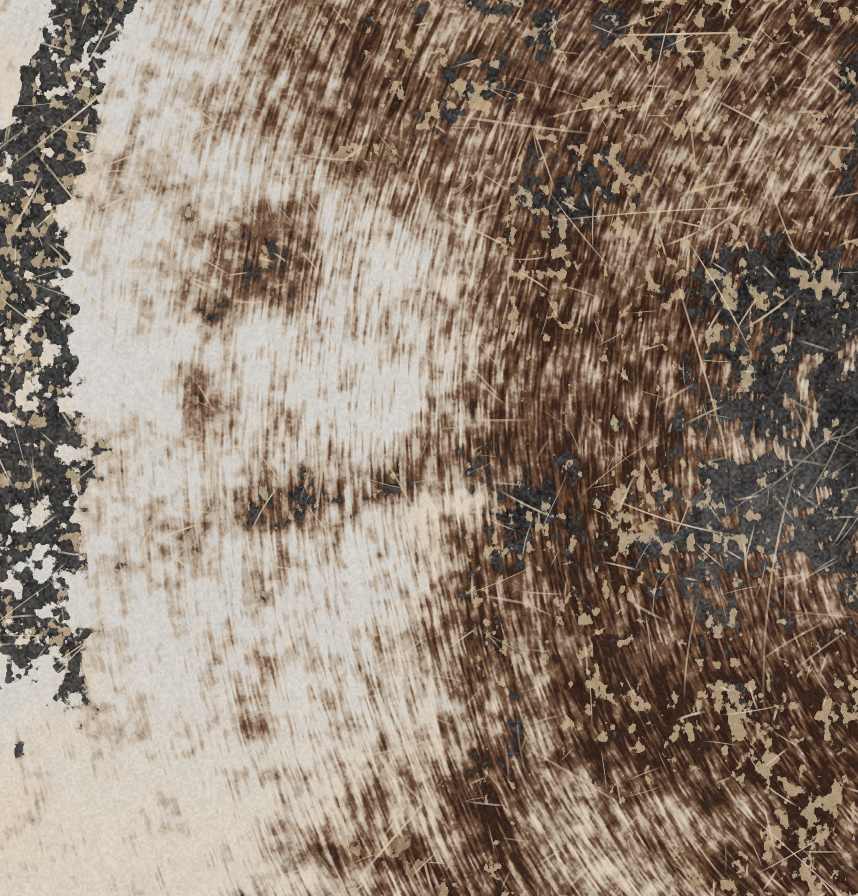
This texture is drawn by a WebGL 1 fragment shader. Its source:

```glsl
precision highp float;
// Worn, burnt sheet metal: pale brushed steel under brown scorch and black soot.
// Broad blobs lay out the stains, polar noise brushes them along wide arcs,
// and thresholded fbm breaks them into flakes below scattered scratches.
uniform vec2 u_resolution;

float hash(vec2 p) {
  vec3 q = fract(p.xyx * vec3(0.1031, 0.1030, 0.0973));
  q += dot(q, q.yzx + 33.33);
  return fract((q.x + q.y) * q.z);
}

float noise(vec2 p) {
  vec2 i = floor(p), f = fract(p);
  f = f * f * (3.0 - 2.0 * f);
  return mix(mix(hash(i), hash(i + vec2(1, 0)), f.x),
             mix(hash(i + vec2(0, 1)), hash(i + vec2(1, 1)), f.x), f.y);
}

float fbm(vec2 p) {
  float sum = 0.0, amp = 0.5;
  for (int i = 0; i < 5; i++) {
    sum += amp * noise(p);
    p = mat2(1.6, 1.2, -1.2, 1.6) * p + 17.3;
    amp *= 0.5;
  }
  return sum;
}

float blob(vec2 p, float x, float y, float rx, float ry) {
  vec2 d = (p - vec2(x, y)) / vec2(rx, ry);
  return exp(-dot(d, d));
}

// One bent, tapering line per grid cell; n cells span the canvas height.
float scratches(vec2 p, float n, float keep) {
  vec2 q = p * n;
  float s = 0.0, aa = n / u_resolution.y;
  for (int j = -1; j <= 1; j++) {
    for (int i = -1; i <= 1; i++) {
      vec2 id = floor(q) + vec2(i, j);
      vec2 key = id + n * 7.0;
      float angle = 3.1416 * hash(key + 11.0), pick = hash(key);
      vec2 d = q - id - vec2(hash(key + 31.0), hash(key + 57.0));
      float c = cos(angle), k = sin(angle);
      d = vec2(c * d.x + k * d.y, c * d.y - k * d.x);
      d.y += 0.25 * (hash(key + 83.0) - 0.5) * d.x * d.x;
      float len = 0.25 + 0.7 * hash(key + 97.0);
      float taper = 1.0 - smoothstep(0.3 * len, len, abs(d.x));
      float width = n * mix(0.0004, 0.0014, hash(key + 71.0));
      float line = clamp((width - abs(d.y)) / aa + 0.5, 0.0, 1.0);
      s = max(s, line * taper * step(pick, keep));
    }
  }
  return s;
}

void main() {
  vec2 p = gl_FragCoord.xy / u_resolution.y;
  vec2 w = p + 0.1 * (vec2(fbm(p * 8.0), fbm(p * 8.0 + 40.0)) - 0.5);
  float cloud = fbm(p * 10.0 + 3.0) - 0.5;
  float flake = fbm(p * 38.0) - 0.5;
  float fine = fbm(p * 95.0 + 21.0) - 0.5;
  float grit = noise(p * 390.0) - 0.5;

  // Brush marks run along circles centred beyond the right edge
  vec2 d = p - vec2(1.45, 0.5);
  float a = atan(d.y, -d.x), r = length(d) + 0.012 * noise(p * 7.0);
  float brush = 0.4 * noise(vec2(r * 400.0, a * 22.0))
              + 0.3 * noise(vec2((r + 0.14 * a) * 260.0, a * 16.0 + 9.0))
              + 0.3 * noise(vec2((r - 0.1 * a) * 480.0, a * 45.0)) - 0.5;

  // Scorch layout: dark right half, stains on the pale side, rubbed clearings
  float band = length((w - vec2(0.42, 0.49 - 1.2 * (w.x - 0.5) * (w.x - 0.5)))
             / vec2(0.17, 0.045));
  band = exp(-band * band);
  float scorch = 0.15 + 0.58 * smoothstep(0.4, 0.62, w.x + 0.08 * (0.5 - w.y))
    + 0.1 * smoothstep(0.2, 0.4, w.x)
    + 0.55 * blob(w, 0.38, 0.89, 0.17, 0.12) + 0.5 * blob(w, 0.28, 0.69, 0.07, 0.06)
    + 0.45 * blob(w, 0.24, 0.56, 0.035, 0.05) + 0.4 * blob(w, 0.28, 0.22, 0.06, 0.08)
    + 0.35 * blob(w, 0.38, 0.06, 0.08, 0.04) + 0.3 * blob(w, 0.53, 0.1, 0.06, 0.08)
    + 0.5 * band - 0.2 * blob(w, 0.77, 0.89, 0.16, 0.12)
    - 0.15 * blob(w, 0.73, 0.74, 0.08, 0.08) - 0.25 * blob(w, 0.49, 0.43, 0.06, 0.03)
    - 0.35 * blob(w, 0.72, 0.03, 0.13, 0.06) - 0.15 * blob(w, 0.6, 0.1, 0.05, 0.06);
  float tone = scorch + brush * mix(0.45, 1.0, smoothstep(0.14, 0.42, p.x))
             + 0.6 * cloud + 0.6 * flake + 0.65 * fine + 0.2 * grit;

  // Tone ramp from steel through tan to burnt brown
  float cream = smoothstep(0.1, 0.3, abs(p.x - 0.22) + 0.5 * cloud)
              + 0.6 * smoothstep(0.35, 0.0, p.y);
  vec3 col = mix(vec3(0.83, 0.82, 0.80), vec3(0.87, 0.81, 0.73), min(cream, 1.0));
  col = mix(col, vec3(0.73, 0.67, 0.60), smoothstep(0.12, 0.38, tone));
  col = mix(col, vec3(0.58, 0.49, 0.41), smoothstep(0.36, 0.54, tone));
  col = mix(col, vec3(0.42, 0.30, 0.22), smoothstep(0.5, 0.68, tone));
  col = mix(col, vec3(0.21, 0.14, 0.11), smoothstep(0.66, 0.95, tone));

  // Soot patches, and the flaking black paint strip on the left
  float soot = 0.75 * blob(w, 0.84, 0.43, 0.14, 0.14) + 0.55 * blob(w, 0.86, 0.65, 0.12, 0.13)
    + 0.5 * blob(w, 0.63, 0.97, 0.16, 0.05) + 0.5 * blob(w, 0.63, 0.78, 0.08, 0.07)
    + 0.45 * blob(w, 0.53, 0.87, 0.07, 0.06) + 0.6 * blob(w, 0.95, 0.88, 0.05, 0.09)
    + 0.5 * blob(w, 0.57, 0.42, 0.08, 0.08) + 0.5 * blob(w, 0.56, 0.2, 0.07, 0.1)
    + 0.6 * blob(w, 0.97, 0.5, 0.05, 0.2) + 0.42 * band + 0.4 * blob(w, 0.28, 0.69, 0.06, 0.05);
  float edge = 0.088 + 0.2 * (p.y - 0.5) * (p.y - 0.5);
  float strip = smoothstep(0.035, -0.035, w.x - edge) * smoothstep(0.04, 0.34, w.y)
              * (1.0 - smoothstep(0.0, 0.06, w.y - 0.84 - 4.0 * w.x));
  soot = max(soot + 0.4 * brush, 0.66 * strip);
  float black = smoothstep(0.43, 0.53, soot + 0.9 * flake + 0.9 * fine + 0.5 * cloud);
  vec3 slate = vec3(0.19, 0.19, 0.19) + 0.1 * blob(p, 0.84, 0.42, 0.12, 0.12);
  col = mix(col, slate + 0.1 * grit + 0.22 * fine, 0.92 * black);

  // Cream chips and fine specks through the dark layers
  float dark = max(black, smoothstep(0.4, 0.7, scorch));
  float chip = fbm(p * vec2(105.0, 85.0) + 70.0) + 0.4 * cloud + 0.25 * flake
    + 0.16 * blob(w, 0.54, 0.87, 0.03, 0.03) + 0.16 * blob(w, 0.72, 0.46, 0.04, 0.03)
    + 0.14 * blob(w, 0.69, 0.72, 0.03, 0.02);
  col = mix(col, vec3(0.78, 0.69, 0.56), 0.8 * dark * smoothstep(0.62, 0.7, chip));

  // Scratches of four sizes, then fine grain
  float scratch = max(max(0.9 * scratches(p, 5.0, 0.7), 0.9 * scratches(p, 10.0, 0.6)),
    max(0.85 * scratches(p + 0.3, 19.0, 0.5), 0.8 * scratches(p + 0.7, 34.0, 0.4)));
  col = mix(col, vec3(0.86, 0.79, 0.68), scratch * clamp(0.6 + 1.2 * cloud + 0.2 * dark, 0.0, 1.0));
  col += 0.07 * grit + 0.05 * fine;
  gl_FragColor = vec4(clamp(col, 0.0, 1.0), 1.0);
}
```
